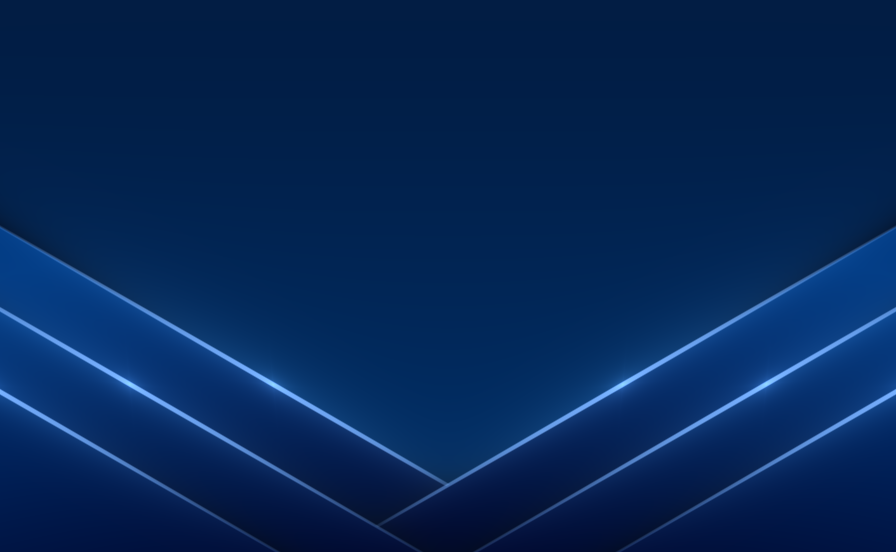
This background is drawn by a Shadertoy shader. Its source:

```glsl
// Navy backdrop with three pairs of slanted panels that overlap into a V.
// Each panel is a half plane: its edge distance drives shadow, glow and a bright rim,
// and the distance along the edge decides where the rim light peaks.

const float SLOPE = 0.577;            // edges fall at 30 degrees
const float TOP_EDGE = 0.589;         // height of the first edge at the canvas side
const float EDGE_STEP = 0.1493;       // vertical gap between edges
const vec3 RIM = vec3(0.47, 0.69, 1.0);
const vec3 HALO = vec3(0.11, 0.18, 0.23);
const vec3 SHADOW = vec3(0.0, 0.025, 0.085);

// Vertical gradient behind the panels
vec3 backdrop(float y) {
    return mix(vec3(0.0, 0.175, 0.39), vec3(0.006, 0.112, 0.265), smoothstep(0.0, 1.05, y));
}

// Panel paint: bright at the upper outer corner, dark toward the bottom centre
vec3 panelFill(vec2 q) {
    float light = clamp(q.y * 1.5 + 0.25 - 0.35 * q.x, 0.0, 1.0);
    return mix(vec3(0.0, 0.035, 0.19), vec3(0.0, 0.22, 0.50), light);
}

// Bell curve of light along an edge
float bell(float x, float centre, float width) {
    float k = (x - centre) / width;
    return exp(-k * k);
}

// Small flare stretched along the edge, with two faint crossing rays
float flare(float along, float across) {
    float core = exp(-length(vec2(along * 0.55, across)) / 0.011);
    vec2 rays = abs(vec2(across + 0.45 * along, across - 1.4 * along));
    float streaks = exp(-rays.x / 0.004) + exp(-rays.y / 0.004);
    return core + 0.12 * streaks * exp(-length(vec2(along, across)) / 0.035);
}

// Lay one panel over the colour below; q.x runs inward from the canvas side
vec3 addPanel(vec3 below, vec2 q, float edgeHeight, float peakX, float px) {
    float d = (edgeHeight - SLOPE * q.x - q.y) * 0.866;   // positive inside
    float along = (q.x - peakX) * 0.866 - (q.y - edgeHeight + SLOPE * peakX) * 0.5;
    float lit = bell(q.x, peakX, 0.40);
    float inside = smoothstep(-px, px, d);

    // Shadow cast outside the edge where the rim is dim
    float shade = exp(min(d, 0.0) / 0.028) * (1.0 - lit) * 0.85;
    vec3 col = mix(below, SHADOW, shade);
    col = mix(col, panelFill(q), inside);

    // Soft halo: broad outside, tighter inside
    float reach = mix(0.050, 0.030, inside);
    col += HALO * lit * exp(-abs(d) / reach) * mix(0.55, 0.75, inside);

    // Bright rim, thickest at the light peak
    float halfWidth = mix(0.0018, 0.0042, lit);
    float rim = 1.0 - smoothstep(halfWidth - px, halfWidth + px, abs(d));
    col = mix(col, RIM, rim * lit * 0.95);
    return col + RIM * flare(along, d) * 0.22;
}

void mainImage(out vec4 fragColor, in vec2 fragCoord) {
    float px = 1.0 / iResolution.y;
    vec2 p = fragCoord * px;
    float width = iResolution.x * px;
    vec3 col = backdrop(p.y);

    // Left then right panel for each layer, so the pairs interleave
    for (int layer = 0; layer < 3; layer++) {
        float n = float(layer);
        float height = TOP_EDGE - EDGE_STEP * n;
        float peakX = 0.495 - 0.26 * n;
        col = addPanel(col, p, height, peakX, px);
        col = addPanel(col, vec2(width - p.x, p.y), height, peakX, px);
    }

    fragColor = vec4(clamp(col, 0.0, 1.0), 1.0);
}
```
